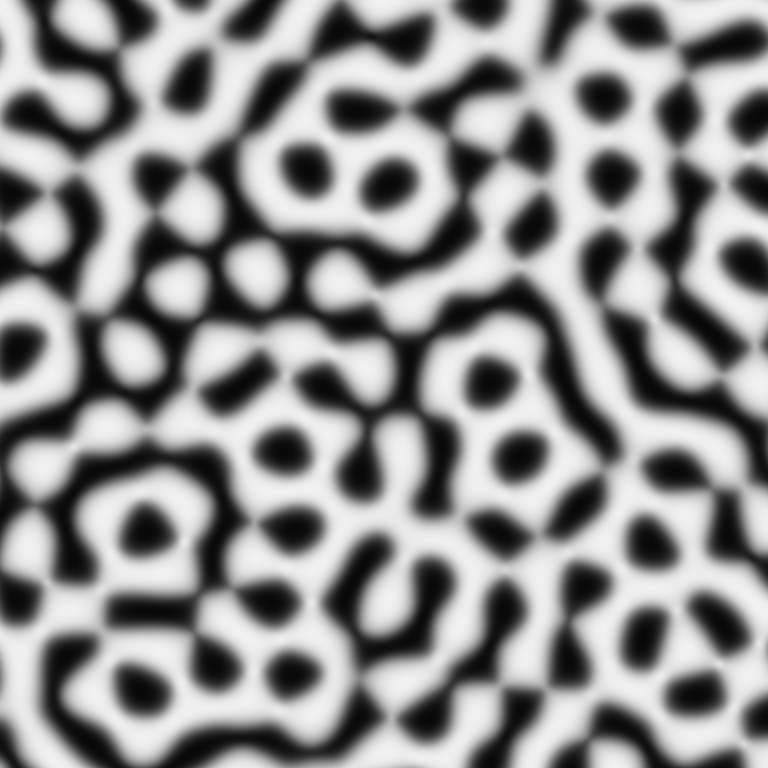
Give the GLSL for this pattern, as a Shadertoy shader.

```glsl
const float PI = 3.14159265;
const int WAVE_COUNT = 32;
const float CYCLES = 10.8;          // ridges across the canvas
const float CYCLE_SPREAD = 0.12;    // relative variation of the spacing
const float BIAS = 0.25;            // breaks the dark ridges into worms and dots
const float SOFTNESS = 0.1;         // greyness of the necks between grains
const vec3 INK = vec3(0.01);
const vec3 PAPER = vec3(0.965);

float hash(float n) {
    return fract(sin(n * 12.9898) * 43758.5453);
}

// One plane wave: x = height, yz = slope per radian of the mean wave
vec3 planeWave(vec2 p, float angle, float stretch, float phase) {
    vec2 direction = stretch * vec2(cos(angle), sin(angle));
    float t = 2.0 * PI * CYCLES * dot(p, direction) + phase;
    return vec3(cos(t), -sin(t) * direction);
}

// Isotropic sum of waves of similar length, scaled to unit variance
vec3 waveField(vec2 p, float seed) {
    vec3 sum = vec3(0.0);
    for (int i = 0; i < WAVE_COUNT; i++) {
        float id = float(i) + seed;
        float angle = PI * (float(i) + hash(id)) / float(WAVE_COUNT);
        float stretch = 1.0 + CYCLE_SPREAD * (hash(id + 57.0) - 0.5);
        float phase = 2.0 * PI * hash(id + 113.0);
        sum += planeWave(p, angle, stretch, phase);
    }
    return sum * sqrt(2.0 / float(WAVE_COUNT));
}

// Divides by the local amplitude so that all ridges get equal strength
float evenRidges(vec3 field, float bias, float softness) {
    float height = field.x - bias;
    float energy = height * height + dot(field.yz, field.yz);
    return height / sqrt(energy + softness);
}

void mainImage(out vec4 fragColor, in vec2 fragCoord) {
    vec2 p = fragCoord / min(iResolution.x, iResolution.y);
    float ridge = evenRidges(waveField(p, 7.0), BIAS, SOFTNESS);

    // Soft tone curve from paper to ink
    float ink = smoothstep(-1.2, 1.2, ridge);
    fragColor = vec4(mix(PAPER, INK, ink), 1.0);
}
```
